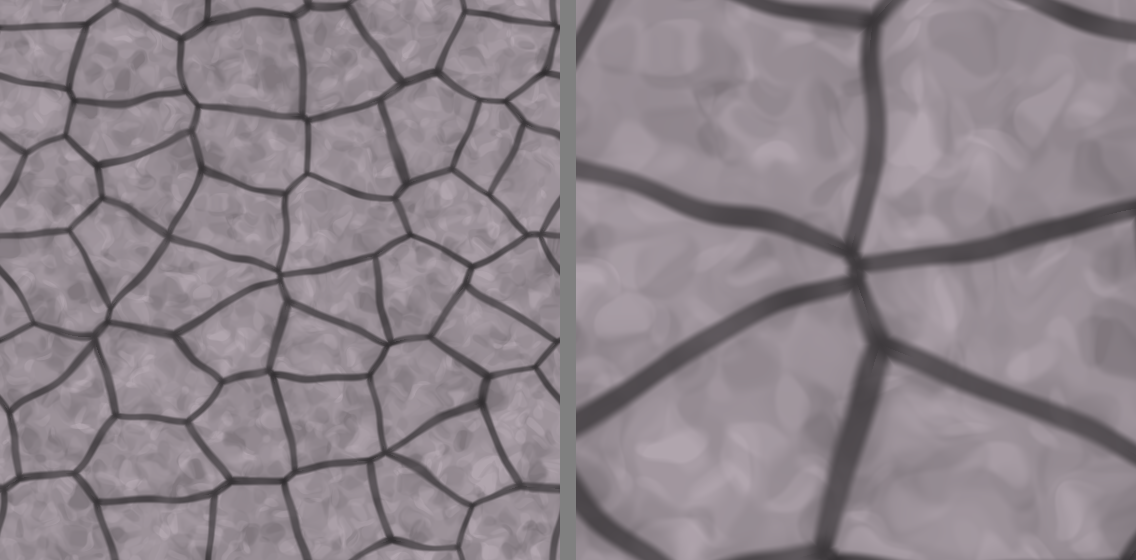
Left: the whole. Right: its middle third, enlarged.
Write a three.js fragment shader that draws this texture.

```glsl
// Mottled mauve-grey flagstones divided by soft, dark, gently curved joints.
varying vec2 vUv;

#define STONES vec2(6.0, 7.0)
#define JITTER 0.94
#define JOINT_HALF_WIDTH 0.0062
#define JOINT_SOFTNESS 0.0032
#define WARP 0.026
#define FLAKE_GRID 32.0
#define FLAKE_CONTRAST 0.047
#define STONE_VALUE 0.603
#define JOINT_VALUE 0.325
#define TINT vec3(1.0, 0.935, 0.983)

vec3 hash3(vec2 p) {
  vec3 q = fract(p.xyx * vec3(0.1031, 0.1030, 0.0973));
  q += dot(q, q.yxz + 33.33);
  return fract((q.xxy + q.yzz) * q.zyx);
}

// Value noise that repeats across the canvas; freq is a whole number.
float noise(vec2 uv, float freq, float seed) {
  vec2 p = uv * freq, i = floor(p), f = fract(p);
  f = f * f * (3.0 - 2.0 * f);
  float a = hash3(mod(i, freq) + seed).x;
  float b = hash3(mod(i + vec2(1.0, 0.0), freq) + seed).x;
  float c = hash3(mod(i + vec2(0.0, 1.0), freq) + seed).x;
  float d = hash3(mod(i + 1.0, freq) + seed).x;
  return mix(mix(a, b, f.x), mix(c, d, f.x), f.y);
}

vec2 noise2(vec2 uv, float freq, float seed) {
  return vec2(noise(uv, freq, seed), noise(uv, freq, seed + 57.0)) - 0.5;
}

vec2 stoneSite(vec2 cell) {
  return cell + 0.5 + JITTER * (hash3(mod(cell, STONES) + 11.0).xy - 0.5);
}

// Distances in canvas units to the closest and second closest joint.
vec2 jointDistances(vec2 uv) {
  vec2 p = uv * STONES, home = floor(p), nearCell = home, nearOffset = vec2(0.0);
  float best = 100.0;
  for (int y = -2; y <= 2; y++)
  for (int x = -2; x <= 2; x++) {
    vec2 cell = home + vec2(float(x), float(y));
    vec2 offset = stoneSite(cell) - p;
    float d = dot(offset, offset);
    if (d < best) { best = d; nearCell = cell; nearOffset = offset; }
  }
  vec2 joints = vec2(1.0);
  for (int y = -2; y <= 2; y++)
  for (int x = -2; x <= 2; x++) {
    if (x == 0 && y == 0) continue;
    vec2 offset = stoneSite(nearCell + vec2(float(x), float(y))) - p;
    vec2 normal = normalize(offset - nearOffset);
    float d = dot(0.5 * (offset + nearOffset), normal) / length(STONES * normal);
    if (d < joints.x) joints = vec2(d, joints.x);
    else joints.y = min(joints.y, d);
  }
  return joints;
}

// Translucent overlapping flakes: broad dark ones and narrow light ones.
float flakes(vec2 uv, float grid, float seed) {
  vec2 p = uv * grid, home = floor(p);
  float sum = 0.0;
  for (int y = -1; y <= 1; y++)
  for (int x = -1; x <= 1; x++) {
    vec2 cell = home + vec2(float(x), float(y));
    vec3 place = hash3(mod(cell, grid) + seed);
    vec3 look = hash3(mod(cell, grid) + seed + 91.0);
    float tone = look.x * 2.0 - 1.0;
    float angle = look.y * 6.2832;
    float c = cos(angle), s = sin(angle);
    vec2 q = mat2(c, -s, s, c) * (p - cell - place.xy);
    q.y /= tone > 0.0 ? 0.5 : 0.8;
    float radius = mix(0.4, 0.85, place.z);
    sum += tone * (1.0 - smoothstep(radius - 0.2, radius + 0.1, length(q)));
  }
  return sum;
}

void main() {
  // Mottled stone face
  vec2 ripple = vUv + 0.022 * noise2(vUv, 40.0, 5.0);
  float mottle = flakes(ripple, FLAKE_GRID, 17.0)
               + flakes(ripple, FLAKE_GRID + 9.0, 203.0)
               + 0.8 * flakes(ripple, FLAKE_GRID - 11.0, 409.0);
  float value = STONE_VALUE + FLAKE_CONTRAST * mottle;
  value += 0.03 * (noise(vUv, 6.0, 71.0) - 0.5);
  value = clamp(value, 0.5, 0.69);

  // Joints bend with the warp and vary in width
  vec2 bent = vUv + WARP * noise2(vUv, 9.0, 131.0)
            + 0.3 * WARP * noise2(vUv, 22.0, 307.0);
  vec2 joints = jointDistances(bent);
  float width = JOINT_HALF_WIDTH * mix(0.75, 1.25, noise(vUv, 14.0, 23.0));
  float line = 1.0 - smoothstep(width - JOINT_SOFTNESS, width + JOINT_SOFTNESS, joints.x);
  float crossing = 1.0 - smoothstep(0.0, 2.0 * width, joints.y);

  // Uneven joint tone, deepest where joints meet
  float jointValue = JOINT_VALUE + 0.1 * (noise(vUv, 30.0, 47.0) - 0.5);
  jointValue += 0.25 * (value - STONE_VALUE) - 0.1 * crossing;
  value -= 0.035 * (1.0 - smoothstep(0.0, 0.02, joints.x));
  value = mix(value, jointValue, line);

  gl_FragColor = vec4(value * TINT, 1.0);
}
```
